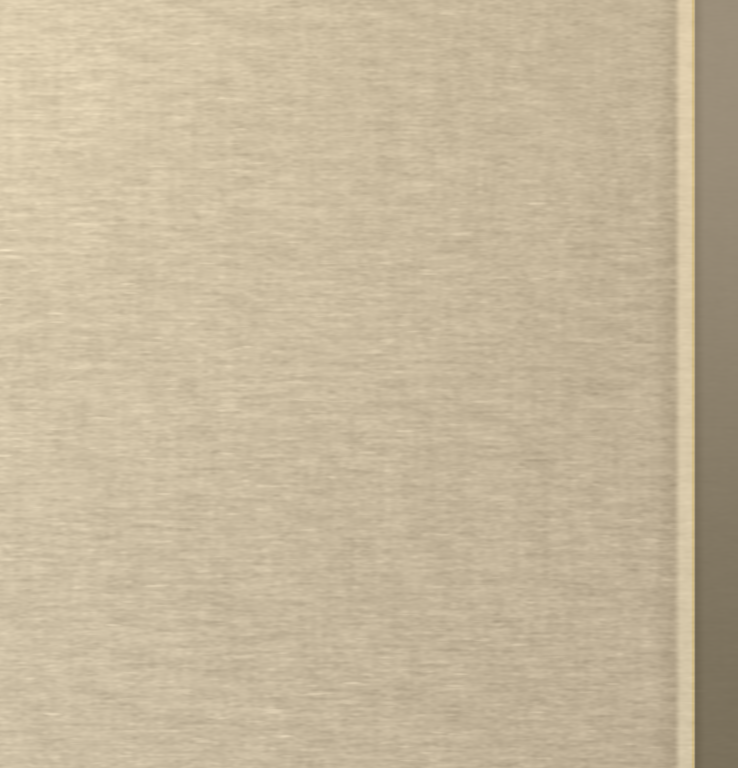
Reproduce this texture procedurally as a WebGL 1 fragment shader.

```glsl
precision highp float;
uniform vec2 u_resolution;

// Sheet colours at its four corners
const vec3 TOP_LEFT = vec3(0.87, 0.81, 0.69);
const vec3 TOP_RIGHT = vec3(0.765, 0.705, 0.595);
const vec3 LOW_LEFT = vec3(0.80, 0.745, 0.64);
const vec3 LOW_RIGHT = vec3(0.735, 0.675, 0.575);

// Bright rim and shaded side panel
const vec3 RIM_TOP = vec3(0.88, 0.81, 0.68);
const vec3 RIM_LOW = vec3(0.83, 0.775, 0.66);
const vec3 RIM_LINE = vec3(0.82, 0.72, 0.46);
const vec3 SIDE_TOP = vec3(0.61, 0.56, 0.48);
const vec3 SIDE_LOW = vec3(0.48, 0.44, 0.36);
const float RIM_START = 0.918;
const float RIM_END = 0.941;
const float RIM_SOFT = 0.006;
const float LINE_WIDTH = 0.0018;
const float RIM_SHADE = 0.05;

// Brushed grain: cells per canvas height, and strength
const vec2 FINE_CELLS = vec2(125.0, 310.0);
const vec2 STREAK_CELLS = vec2(26.0, 290.0);
const vec2 MOTTLE_CELLS = vec2(42.0, 95.0);
const vec2 THREAD_CELLS = vec2(150.0, 22.0);
const float FINE_GAIN = 0.028;
const float STREAK_GAIN = 0.026;
const float GLINT_GAIN = 0.07;
const float MOTTLE_GAIN = 0.014;
const float THREAD_GAIN = 0.008;
const float SIDE_GRAIN = 0.15;

vec2 hash2(vec2 cell) {
  vec2 k = vec2(dot(cell, vec2(127.1, 311.7)), dot(cell, vec2(269.5, 183.3)));
  return fract(sin(k) * 43758.55);
}

// Cellular noise: one soft light or dark fleck per jittered cell
float flecks(vec2 q) {
  vec2 base = floor(q);
  float sum = 0.0;
  for (int y = -1; y <= 1; y++) {
    for (int x = -1; x <= 1; x++) {
      vec2 cell = base + vec2(float(x), float(y));
      vec2 d = cell + hash2(cell) - q;
      float falloff = max(0.0, 1.0 - dot(d, d));
      sum += falloff * falloff * (2.0 * hash2(cell + 37.3).x - 1.0);
    }
  }
  return sum;
}

float brushedGrain(vec2 p, vec2 uv) {
  float streak = flecks(p * STREAK_CELLS + 11.0);
  float glint = max(0.0, flecks(p * STREAK_CELLS * vec2(1.6, 0.9) + 71.0) - 0.75);
  // Streaks are clearest toward the left and the bottom
  float clarity = mix(1.15, 0.55, uv.x * uv.y);
  // A slight slant breaks up the soft mottling
  vec2 slanted = p + vec2(0.0, 0.12 * p.x);
  return FINE_GAIN * flecks(p * FINE_CELLS)
       + clarity * (STREAK_GAIN * streak + GLINT_GAIN * glint)
       + MOTTLE_GAIN * flecks(slanted * MOTTLE_CELLS + 5.0)
       + THREAD_GAIN * flecks(p * THREAD_CELLS + 23.0);
}

void main() {
  vec2 uv = gl_FragCoord.xy / u_resolution;
  vec2 p = gl_FragCoord.xy / u_resolution.y;
  float pixel = 1.0 / u_resolution.x;

  // Broad light falling from the upper left, with faint waves
  vec3 upper = mix(TOP_LEFT, TOP_RIGHT, smoothstep(-0.15, 0.9, uv.x));
  vec3 lower = mix(LOW_LEFT, LOW_RIGHT, uv.x);
  vec3 color = mix(lower, upper, smoothstep(0.0, 1.05, uv.y));
  color += 0.006 * sin(7.0 * uv.x + 2.0 * sin(4.0 * uv.y)) * sin(5.0 * uv.y + 1.0);

  // Soft shade before the rim, then the rim itself
  color -= RIM_SHADE * smoothstep(RIM_START - 0.035, RIM_START, uv.x);
  vec3 rim = mix(RIM_LOW, RIM_TOP, uv.y);
  color = mix(color, rim, smoothstep(RIM_START - RIM_SOFT, RIM_START + RIM_SOFT, uv.x));
  float line = 1.0 - smoothstep(0.0, LINE_WIDTH + pixel, abs(uv.x - RIM_END + LINE_WIDTH));
  color = mix(color, RIM_LINE, 0.75 * line);

  // Side panel, darkest beside the rim and toward the bottom
  vec3 side = mix(SIDE_LOW, SIDE_TOP, smoothstep(0.0, 0.95, uv.y));
  side -= 0.05 * (1.0 - smoothstep(RIM_END, RIM_END + 0.016, uv.x));
  float onSide = smoothstep(RIM_END - pixel, RIM_END + 1.5 * pixel, uv.x);
  color = mix(color, side, onSide);

  // Grain, slightly warm, fading on the rim and side panel
  float onRim = smoothstep(RIM_START - RIM_SOFT, RIM_START + RIM_SOFT, uv.x);
  float gain = mix(mix(1.0, 0.5, onRim), SIDE_GRAIN, onSide);
  color += gain * brushedGrain(p, uv) * vec3(1.0, 0.98, 0.92);

  gl_FragColor = vec4(clamp(color, 0.0, 1.0), 1.0);
}
```
